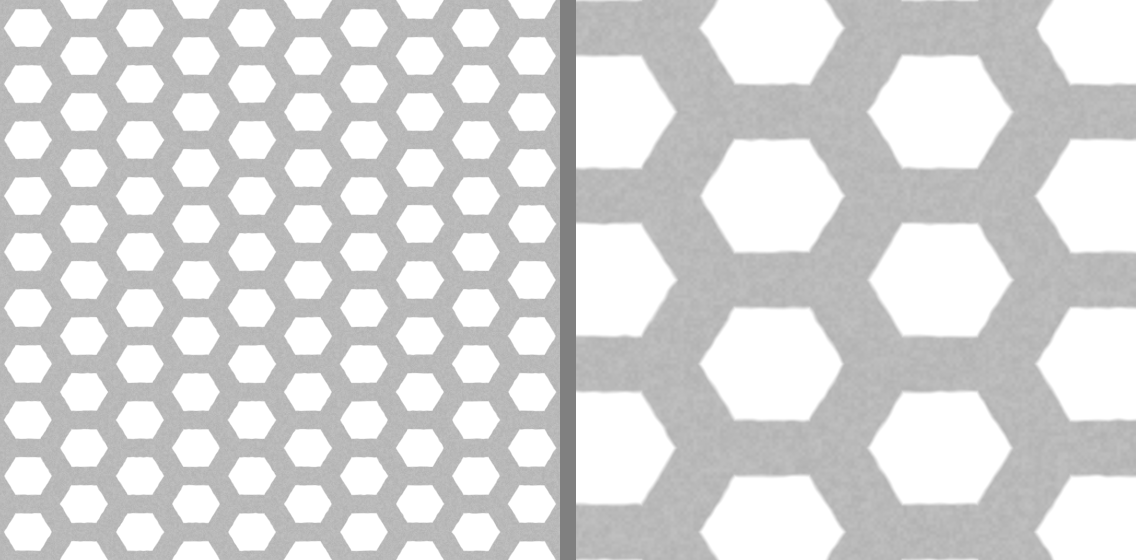
Left, the full canvas; right, a detail of the centre.
This pattern is drawn by a WebGL 2 fragment shader. Its source:

```glsl
#version 300 es
precision highp float;
// Perforated grey sheet: flat-topped white hexagons in a 10 by 10 grid,
// every second column shifted by half a cell. Each hole is a distance
// function; wrapped value noise adds fine grain and slightly rough edges.

uniform vec2 u_resolution;
out vec4 fragColor;

const float REPEATS = 10.0;              // columns and rows, even so it tiles
const float HALF_WIDTH = 0.428;          // hexagon sizes, in cells
const float HALF_HEIGHT = 0.335;
const float HALF_TOP = 0.222;            // half length of the flat edges
const float EDGE_SOFTNESS = 0.016;       // half width of the edge blend
const float EDGE_ROUGHNESS = 0.012;
const float ROUGHNESS_CELLS = 160.0;     // noise cells across the canvas
const float FINE_GRAIN_CELLS = 512.0;
const float COARSE_GRAIN_CELLS = 230.0;
const float FINE_GRAIN = 0.035;
const float COARSE_GRAIN = 0.03;
const vec3 SHEET_COLOR = vec3(0.725);
const vec3 HOLE_COLOR = vec3(1.0);

float hash(vec2 cell) {
  uvec2 q = uvec2(cell) * uvec2(1597u, 3812u) + uvec2(71u, 913u);
  uint n = (q.x ^ (q.y * 7919u)) * 74761u;
  n = (n ^ (n >> 15)) * 88667u;
  n = (n ^ (n >> 13)) * 95279u;
  return float((n ^ (n >> 16)) & 65535u) / 65535.0;
}

// Value noise in -0.5..0.5 that repeats after one canvas.
float wrappedNoise(vec2 uv, float cells) {
  vec2 p = uv * cells;
  vec2 i = floor(p);
  vec2 f = fract(p);
  f = f * f * (3.0 - 2.0 * f);
  vec2 a = mod(i, cells);
  vec2 b = mod(i + 1.0, cells);
  float low = mix(hash(a), hash(vec2(b.x, a.y)), f.x);
  float high = mix(hash(vec2(a.x, b.y)), hash(b), f.x);
  return mix(low, high, f.y) - 0.5;
}

// Signed distance to the edge lines of a flat-topped hexagon.
float hexagonDistance(vec2 p) {
  p = abs(p);
  vec2 slantNormal = normalize(vec2(HALF_HEIGHT, HALF_WIDTH - HALF_TOP));
  float slant = dot(p - vec2(HALF_WIDTH, 0.0), slantNormal);
  return max(p.y - HALF_HEIGHT, slant);
}

void main() {
  vec2 uv = gl_FragCoord.xy / u_resolution;

  // Staggered grid
  vec2 grid = uv * REPEATS;
  grid.y += 0.5 * mod(floor(grid.x), 2.0);
  float d = hexagonDistance(fract(grid) - 0.5);

  // Rough, softened hole edge
  d += EDGE_ROUGHNESS * wrappedNoise(uv, ROUGHNESS_CELLS);
  float pixel = REPEATS / min(u_resolution.x, u_resolution.y);
  float blend = max(EDGE_SOFTNESS, 0.75 * pixel);
  float hole = 1.0 - smoothstep(-blend, blend, d);

  // Grain on the sheet only
  float grain = FINE_GRAIN * wrappedNoise(uv, FINE_GRAIN_CELLS)
              + COARSE_GRAIN * wrappedNoise(uv, COARSE_GRAIN_CELLS);
  fragColor = vec4(mix(SHEET_COLOR + grain, HOLE_COLOR, hole), 1.0);
}
```
